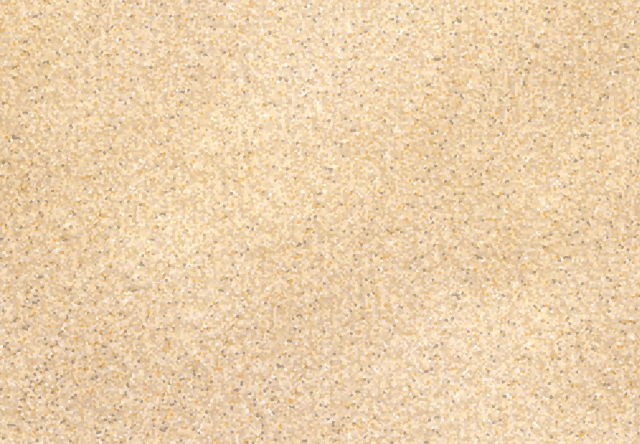
Reproduce this texture procedurally as a WebGL 2 fragment shader.

```glsl
#version 300 es
precision highp float;

uniform vec2 u_resolution;
out vec4 fragColor;

float hash(vec2 p) {
  return fract(sin(dot(p, vec2(127.1, 311.7))) * 43758.5453);
}

float valueNoise(vec2 p) {
  vec2 cell = floor(p), f = fract(p);
  f = f * f * (3.0 - 2.0 * f);
  return mix(mix(hash(cell), hash(cell + vec2(1, 0)), f.x),
             mix(hash(cell + vec2(0, 1)), hash(cell + vec2(1, 1)), f.x), f.y);
}

float fbm(vec2 p) {
  float sum = 0.0, amplitude = 0.5;
  for (int i = 0; i < 4; i++) {
    sum += amplitude * valueNoise(p);
    p = mat2(1.6, 1.2, -1.2, 1.6) * p + 7.3;
    amplitude *= 0.5;
  }
  return sum / 0.9375;
}

// Colour of one grain: mostly sandy, now and then grey, amber or white
vec3 grainColor(vec2 id) {
  float light = hash(id + 17.0) * 2.0 - 1.0;
  float warmth = hash(id + 43.0) * 2.0 - 1.0;
  vec3 color = vec3(0.934, 0.828, 0.685);
  color += light * vec3(0.07, 0.085, 0.095);
  color += warmth * vec3(0.008, -0.012, -0.075);
  float kind = hash(id + 71.0);
  color = mix(color, vec3(0.70, 0.62, 0.54), step(kind, 0.04));
  color = mix(color, vec3(0.93, 0.71, 0.40), step(0.975, kind));
  return mix(color, vec3(1.0, 0.96, 0.90), step(0.95, kind) * step(kind, 0.975));
}

// Jittered grains with softly blended borders
vec3 grains(vec2 p) {
  vec2 cell = floor(p);
  vec3 sum = vec3(0);
  float total = 0.0;
  for (int y = -1; y <= 1; y++) {
    for (int x = -1; x <= 1; x++) {
      vec2 id = cell + vec2(x, y);
      vec2 offset = id + 0.1 + 0.8 * vec2(hash(id), hash(id + 9.0)) - p;
      float weight = exp(-7.0 * dot(offset, offset));
      sum += weight * grainColor(id);
      total += weight;
    }
  }
  return sum / total;
}

// Sparse specks of shell: short, randomly turned strokes
float shellSpecks(vec2 p) {
  vec2 id = floor(p);
  vec2 q = fract(p) - 0.3 - 0.4 * vec2(hash(id + 3.0), hash(id + 5.0));
  float angle = 6.2832 * hash(id + 11.0);
  vec2 along = vec2(cos(angle), sin(angle));
  float t = clamp(dot(q, along), -0.12, 0.12);
  float d = length(q - along * t);
  return step(0.95, hash(id + 23.0)) * (1.0 - smoothstep(0.02, 0.09, d));
}

void main() {
  vec2 p = gl_FragCoord.xy / u_resolution.y;
  vec3 color = grains(p * 175.0);

  // Coarser mottling between clusters of grains
  color += (valueNoise(p * 75.0) - 0.5) * vec3(0.025, 0.03, 0.035);

  // Low, slightly tilted swells
  vec2 tilted = mat2(0.94, -0.34, 0.34, 0.94) * p;
  float swell = fbm(tilted * vec2(2.2, 4.2) + 3.7) - 0.5;
  color += swell * vec3(0.10, 0.13, 0.15);

  // Broad drift of hue, with a paler middle
  float drift = fbm(p * 1.8 + 21.0) - 0.5;
  color += drift * vec3(0.0, 0.015, 0.07);
  float edge = length((p - vec2(0.8, 0.45)) * vec2(0.9, 1.1));
  color += (0.5 - edge) * vec3(0.018, 0.024, 0.04);

  color = mix(color, vec3(0.99, 0.94, 0.87), 0.7 * shellSpecks(p * 32.0));
  fragColor = vec4(clamp(color, 0.0, 1.0), 1.0);
}
```
